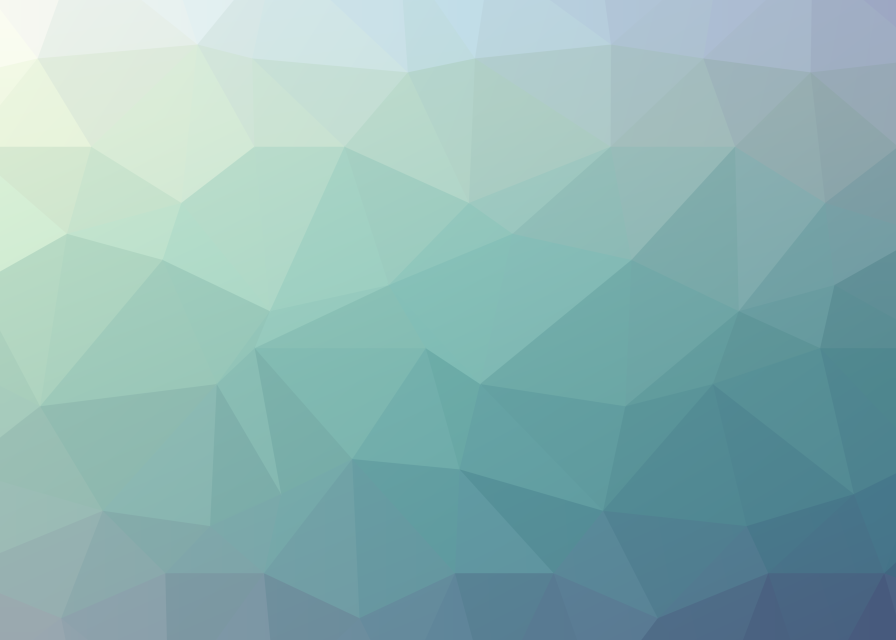
This background is drawn by a WebGL 1 fragment shader. Its source:

```glsl
precision highp float;
// Low-poly backdrop: a wavy lattice of flat-shaded triangles, running from
// cream and mint at the top left to teal and slate blue at the bottom right.
// Each lattice row is bent by cosine waves; each cell splits on its short diagonal.

uniform vec2 u_resolution;

const vec2 CELLS = vec2(8.35, 5.98);    // lattice cells across the canvas
const vec2 ORIGIN = vec2(0.62, 0.546);  // lattice origin from the top left

float hash(vec2 p) {
  return fract(sin(dot(p, vec2(127.1, 311.7))) * 43758.5453);
}

float cross2(vec2 a, vec2 b) {
  return a.x * b.y - a.y * b.x;
}

// shape holds bias, amplitude, period and peak position
float wave(float column, vec4 shape) {
  return shape.x + shape.y * cos(6.28318 * (column - shape.w) / shape.z);
}

// Lattice point, displaced along both axes by the waves of its row
vec2 vertex(vec2 id) {
  vec4 across = vec4(0.0, 0.1, 3.0, 0.0);
  vec4 down = vec4(0.0, 0.05, 3.0, 1.0);
  float row = id.y + 0.5;
  if (row > 0.0 && row < 1.0) {
    across = vec4(-0.03, 0.25, 2.2, 1.0);
    down = vec4(0.0, 0.13, 4.0, 3.0);
  } else if (row > 1.0 && row < 2.0) {
    across = vec4(-0.09, 0.32, 6.0, 0.0);
    down = vec4(0.0, 0.35, 3.0, 1.0);
  } else if (row > 2.0 && row < 3.0) {
    across = vec4(0.08, 0.2, 8.0, 5.5);
    down = vec4(0.0, 0.38, 4.0, 2.2);
  } else if (row > 3.0 && row < 4.0) {
    across = vec4(0.07, 0.33, 2.2, 1.0);
    down = vec4(-0.05, 0.3, 5.0, 0.0);
  } else if (row > 4.0 && row < 5.0) {
    across = vec4(0.0, 0.39, 6.0, 0.5);
    down = vec4(0.05, 0.33, 5.0, 0.8);
  } else if (row > 5.0 && row < 6.0) {
    across = vec4(-0.27, 0.22, 12.0, 0.0);
    down = vec4(-0.05, 0.28, 3.0, 0.0);
  }
  return id + vec2(wave(id.x, across), wave(id.x, down));
}

// Horizontal blend through three colours
vec3 band(float x, vec3 left, vec3 middle, vec3 right) {
  return mix(mix(left, middle, clamp(2.0 * x, 0.0, 1.0)), right, clamp(2.0 * x - 1.0, 0.0, 1.0));
}

// Smooth colour field, uv measured from the top left
vec3 palette(vec2 uv) {
  float y = clamp(uv.y, 0.0, 1.0) * 5.0;
  vec3 sky = band(uv.x, vec3(0.98, 0.98, 0.95), vec3(0.75, 0.86, 0.90), vec3(0.62, 0.66, 0.77));
  vec3 cream = band(uv.x, vec3(0.92, 0.96, 0.86), vec3(0.71, 0.84, 0.79), vec3(0.57, 0.65, 0.68));
  vec3 mint = band(uv.x, vec3(0.78, 0.90, 0.80), vec3(0.56, 0.78, 0.74), vec3(0.42, 0.59, 0.62));
  vec3 teal = band(uv.x, vec3(0.66, 0.81, 0.74), vec3(0.44, 0.69, 0.67), vec3(0.31, 0.53, 0.56));
  vec3 sea = band(uv.x, vec3(0.60, 0.73, 0.70), vec3(0.37, 0.61, 0.63), vec3(0.27, 0.46, 0.54));
  vec3 slate = band(uv.x, vec3(0.60, 0.65, 0.68), vec3(0.37, 0.52, 0.60), vec3(0.28, 0.35, 0.49));
  vec3 color = mix(sky, cream, clamp(y, 0.0, 1.0));
  color = mix(color, mint, clamp(y - 1.0, 0.0, 1.0));
  color = mix(color, teal, clamp(y - 2.0, 0.0, 1.0));
  color = mix(color, sea, clamp(y - 3.0, 0.0, 1.0));
  return mix(color, slate, clamp(y - 4.0, 0.0, 1.0));
}

float side(vec2 p, vec2 a, vec2 b) {
  return cross2(b - a, p - a) / length(b - a);
}

// Triangle colour in rgb, premultiplied by its soft coverage in alpha
vec4 facet(vec2 p, vec2 a, vec2 b, vec2 c, float seed, float blur) {
  float turn = sign(cross2(b - a, c - a));
  float inside = min(turn * side(p, a, b), min(turn * side(p, b, c), turn * side(p, c, a)));
  float cover = smoothstep(-blur, blur, inside);
  vec2 center = mix((a + b + c) / 3.0, p, 0.25);
  vec3 color = palette((center + ORIGIN) / CELLS) + 0.035 * (seed - 0.5);
  return vec4(color, 1.0) * cover;
}

void main() {
  vec2 uv = gl_FragCoord.xy / u_resolution;
  uv.y = 1.0 - uv.y;
  vec2 p = uv * CELLS - ORIGIN;
  float blur = 0.7 * CELLS.x / u_resolution.x;

  // Gather the facets of the nearby cells
  vec4 sum = vec4(0.0);
  for (int j = -1; j <= 1; j++) {
    for (int i = -1; i <= 1; i++) {
      vec2 id = floor(p) + vec2(float(i), float(j));
      vec2 a = vertex(id);
      vec2 b = vertex(id + vec2(1.0, 0.0));
      vec2 c = vertex(id + vec2(1.0, 1.0));
      vec2 d = vertex(id + vec2(0.0, 1.0));
      float seed = hash(id);
      float other = hash(id + 17.0);
      if (distance(a, c) < distance(b, d)) {
        sum += facet(p, a, b, c, seed, blur) + facet(p, a, c, d, other, blur);
      } else {
        sum += facet(p, a, b, d, seed, blur) + facet(p, b, c, d, other, blur);
      }
    }
  }
  vec3 color = sum.a > 0.001 ? sum.rgb / sum.a : palette(uv);
  gl_FragColor = vec4(color, 1.0);
}
```
